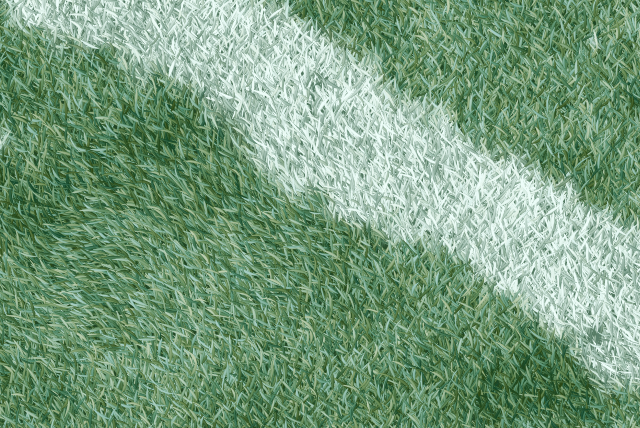
Reproduce this texture procedurally as a Shadertoy shader.

```glsl
// Artificial turf crossed by a broad, worn white diagonal line.

const int   LAYERS      = 16;      // stacked sheets of blades, deepest first
const float CELL        = 0.027;   // spacing of blades, in canvas heights
const float BLADE_WIDTH = 0.0028;  // half width at the middle
const float BLADE_BEND  = 0.009;
const float WEAR        = 0.075;   // raggedness of the line's edges
const float CONTRAST    = 0.86;    // spread of tone between blades
const vec3  SOIL        = vec3(0.13, 0.27, 0.14);
const vec3  GRASS_DARK  = vec3(0.12, 0.28, 0.12);
const vec3  GRASS_MID   = vec3(0.37, 0.55, 0.375);
const vec3  GRASS_PALE  = vec3(0.64, 0.765, 0.67);
const vec3  PAINT_SHADE = vec3(0.36, 0.51, 0.43);
const vec3  PAINT_LIGHT = vec3(0.94, 1.00, 0.985);
const vec3  HUE_SHIFT   = vec3(0.05, 0.0, -0.05); // straw to bluish blades

vec3 hash3(vec2 p) {
    vec3 q = vec3(dot(p, vec2(127.1, 311.7)),
                  dot(p, vec2(269.5, 183.3)),
                  dot(p, vec2(419.2, 371.9)));
    return fract(sin(q) * 43758.5453);
}

float valueNoise(vec2 p) {
    vec2 i = floor(p), f = fract(p);
    f = f * f * (3.0 - 2.0 * f);
    return mix(mix(hash3(i).x, hash3(i + vec2(1, 0)).x, f.x),
               mix(hash3(i + vec2(0, 1)).x, hash3(i + vec2(1, 1)).x, f.x), f.y);
}

// Soft elliptical patch, one at its centre
float patchAt(vec2 p, vec2 centre, vec2 radius) {
    vec2 q = (p - centre) / radius;
    return exp(-dot(q, q));
}

// Distance inside the line: positive between its two wandering edges
float lineInside(vec2 p) {
    float lower = 1.0 - 0.613 * p.x + 0.028 * sin(9.0 * p.x - 1.8);
    float t = p.x - 0.66;
    float upper = 1.0 - 0.793 * t + 0.235 * t * t;
    return 0.85 * min(p.y - lower, upper - p.y);
}

// Amount of white paint at a root
float paintAmount(vec2 p) {
    float ragged = (valueNoise(p * 24.0) - 0.5) * WEAR;
    float paint = smoothstep(-0.030, 0.055, lineInside(p) + ragged);
    paint += 0.7 * patchAt(p, vec2(0.0, 0.67), vec2(0.025, 0.02));
    paint += patchAt(p, vec2(1.387, 0.90), vec2(0.012));
    return min(paint, 1.0);
}

// Broad light and shade over the turf
float groundTone(vec2 p) {
    float tone = 0.10 * (valueNoise(p * 5.0) - 0.5)
               + 0.20 * (valueNoise(p * 13.0 + 7.0) - 0.5);
    tone -= 0.17 * patchAt(p, vec2(0.38, 0.70), vec2(0.20, 0.13));
    tone -= 0.11 * patchAt(p, vec2(0.12, 0.55), vec2(0.20, 0.12));
    tone -= 0.13 * patchAt(p, vec2(0.78, 0.35), vec2(0.16, 0.10));
    tone -= 0.22 * patchAt(p, vec2(1.25, 0.10), vec2(0.20, 0.10));
    tone -= 0.60 * patchAt(p, vec2(0.742, 0.81), vec2(0.025, 0.014));
    tone -= 0.60 * patchAt(p, vec2(1.387, 0.21), vec2(0.022, 0.018));
    tone += 0.12 * patchAt(p, vec2(0.42, 0.24), vec2(0.34, 0.20));
    tone += 0.12 * patchAt(p, vec2(1.15, 0.86), vec2(0.30, 0.16));
    return tone;
}

// How strongly the blades are combed towards the upper left
float combing(vec2 p) {
    return min(1.0, patchAt(p, vec2(0.55, 0.55), vec2(0.34, 0.22))
                  + patchAt(p, vec2(0.20, 0.36), vec2(0.30, 0.18)));
}

vec3 bladeColour(float tone, float paint, float hue) {
    vec3 grass = mix(GRASS_DARK, GRASS_MID, clamp(tone * 2.0, 0.0, 1.0));
    grass = mix(grass, GRASS_PALE, clamp(tone * 2.0 - 1.0, 0.0, 1.2));
    grass += HUE_SHIFT * hue;
    vec3 white = mix(PAINT_SHADE, PAINT_LIGHT, clamp(tone * 1.2, 0.0, 1.0));
    return mix(grass, white, paint);
}

void mainImage(out vec4 fragColor, in vec2 fragCoord) {
    float pixel = 1.0 / iResolution.y;
    vec2 p = fragCoord * pixel;
    float comb = combing(p);
    float lean = mix(-0.15, -0.9, comb) + 0.8 * (valueNoise(p * 5.0 + 3.0) - 0.5);
    float spread = mix(1.05, 0.68, comb);
    vec3 colour = mix(SOIL, PAINT_SHADE, 0.8 * paintAmount(p));

    for (int layer = 0; layer < LAYERS; layer++) {
        float depth = float(layer) / float(LAYERS - 1);
        vec2 shift = hash3(vec2(float(layer), 5.0)).xy;
        vec2 home = floor(p / CELL + shift);

        // Far rows first, so near blades overlap them
        for (int n = 0; n < 9; n++) {
            vec2 cell = home + vec2(n % 3 - 1, 1 - n / 3);
            vec2 seed = cell + float(layer) * 37.0;
            vec3 place = hash3(seed);
            vec3 look = hash3(seed + 91.7);
            vec2 root = (cell + 0.5 - shift + 0.7 * (place.xy - 0.5)) * CELL;

            float angle = lean + spread * (2.0 * place.z - 1.0);
            vec2 axis = vec2(sin(angle), cos(angle));
            vec2 q = p - root;
            float along = dot(q, axis) / (CELL * mix(0.55, 1.0, look.x));
            float across = dot(q, vec2(axis.y, -axis.x))
                         + BLADE_BEND * (look.y - 0.5) * along * along;
            float width = BLADE_WIDTH * mix(0.65, 1.25, place.x) * (1.0 - along * along);
            float cover = 1.0 - smoothstep(-0.7 * pixel, 0.7 * pixel, abs(across) - width);
            if (width <= 0.0 || cover <= 0.0) continue;

            // Rounded blade: lit flank, dark rim, pale tip
            float side = clamp(across / width, -1.0, 1.0);
            float tone = 0.44 + 0.22 * depth + CONTRAST * (look.z - 0.5) + groundTone(root)
                       - 0.12 * side - 0.22 * side * side + 0.12 * along;
            float paint = paintAmount(root);
            tone += 0.16 * paint;
            paint *= mix(0.75, 1.0, look.x);
            colour = mix(colour, bladeColour(tone, paint, 2.0 * look.y - 1.0), cover);
        }
    }
    fragColor = vec4(colour, 1.0);
}
```
